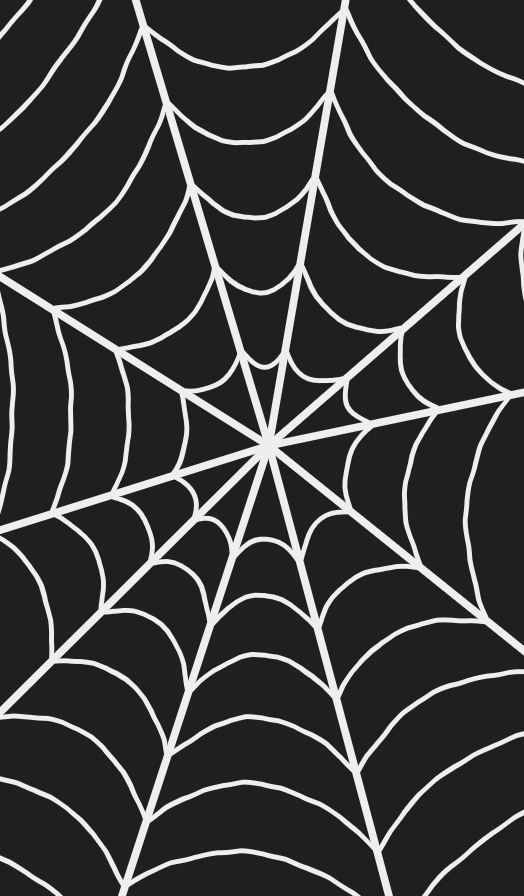
Reproduce this background procedurally as a Shadertoy shader.

```glsl
// A pale hand-drawn spider web on charcoal, with a very faint square grid.

// Lengths are in units of 1/768 of the canvas height.
const float HEIGHT = 768.0;
const int SPOKES = 10;
const int RINGS = 7;

// Clockwise spokes: angle, then knot radius as a quadratic of the ring index.
const vec4 spoke[SPOKES] = vec4[](
    vec4( 1.861,  85.0, 78.0, -1.3), vec4( 1.400,  84.0, 77.0, -0.7),
    vec4( 0.715,  89.0, 64.0,  1.2), vec4( 0.206,  92.0, 56.0,  2.0),
    vec4(-0.677,  91.0, 78.0, -1.5), vec4(-1.310, 104.0, 58.0,  1.5),
    vec4(-1.886, 103.0, 60.0, -0.2), vec4(-2.360,  90.0, 52.0,  2.0),
    vec4(-2.837,  88.0, 53.5,  0.0), vec4(-3.703,  90.0, 67.0, -1.2));

// How far the innermost thread of each sector sags towards the hub.
const float tautness[SPOKES] = float[](
    0.82, 0.82, 0.865, 0.83, 0.845, 0.805, 0.84, 0.875, 0.88, 0.84);

float cross2(vec2 a, vec2 b) { return a.x * b.y - a.y * b.x; }

vec2 direction(float angle) { return vec2(cos(angle), sin(angle)); }

float knotRadius(vec4 s, float ring) {
    return s.y + ring * (s.z + ring * s.w);
}

float segmentDistance(vec2 p, vec2 a, vec2 b) {
    vec2 ab = b - a;
    float t = clamp(dot(p - a, ab) / dot(ab, ab), 0.0, 1.0);
    return length(p - a - t * ab);
}

// Distance to a thread whose middle lies at the given fraction of its chord.
float threadDistance(vec2 p, vec2 a, vec2 b, float sag) {
    vec2 control = 0.5 * (a + b) * (2.0 * sag - 1.0);
    vec2 previous = a;
    float d = 1e5;
    for (int i = 1; i <= 12; i++) {
        float t = float(i) / 12.0;
        vec2 next = mix(mix(a, control, t), mix(control, b, t), t);
        d = min(d, segmentDistance(p, previous, next));
        previous = next;
    }
    return d;
}

float webDistance(vec2 p) {
    float d = length(p) - 8.0; // hub
    vec2 wobbly = p + 0.6 * sin(p.yx * 0.08) + 0.4 * sin(p.yx * 0.19 + 2.0);
    for (int i = 0; i < SPOKES; i++) {
        vec4 s = spoke[i], n = spoke[(i + 1) % SPOKES];
        vec2 u = direction(s.x), v = direction(n.x);
        d = min(d, length(p - u * max(dot(p, u), 0.0)) - 3.3);

        // Threads are needed only in the sector that holds this point.
        if (cross2(u, p) > 6.0 || cross2(p, v) > 6.0) continue;
        for (int k = 0; k < RINGS; k++) {
            float ring = float(k);
            float sag = tautness[i] + 0.015 * ring;
            d = min(d, threadDistance(wobbly, u * knotRadius(s, ring),
                                      v * knotRadius(n, ring), sag) - 2.1);
        }
    }
    return d;
}

void mainImage(out vec4 fragColor, in vec2 fragCoord) {
    float pixel = HEIGHT / iResolution.y;
    vec2 p = (fragCoord - iResolution.xy * vec2(0.513, 0.5026)) * pixel;

    // Faint grid
    vec2 cell = abs(mod(p - vec2(24.0, 7.0) + 16.75, 33.5) - 16.75);
    float grid = 1.0 - smoothstep(0.3, 0.3 + pixel, min(cell.x, cell.y));
    vec3 color = vec3(0.122 + 0.008 * grid);

    // Web
    float web = clamp(0.5 - webDistance(p) / pixel, 0.0, 1.0);
    fragColor = vec4(mix(color, vec3(0.935), web), 1.0);
}
```
